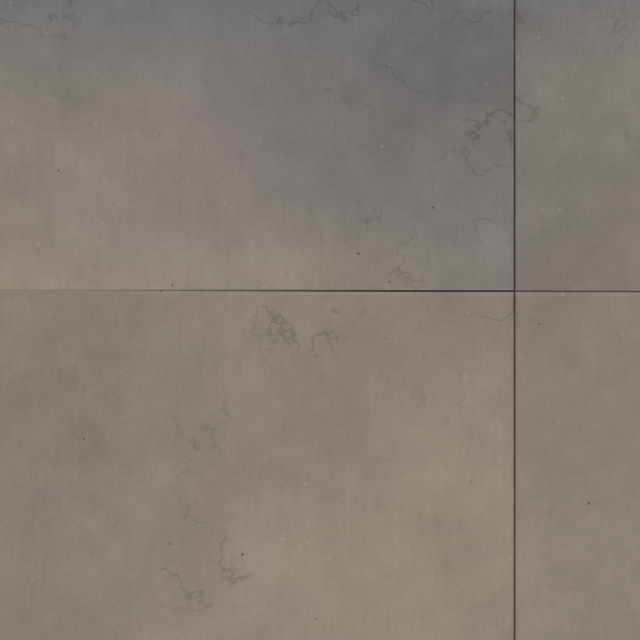
Write a WebGL 1 fragment shader that draws this texture.

```glsl
precision highp float;
// Large concrete-look floor tiles meeting at one thin cross of dark joints.
// Each tile mixes cool and warm greys under soft light; layered value noise
// adds clouding, grain and hairline veins, and hashed cells add pits and flecks.

uniform vec2 u_resolution;

const vec2 JOINT_CROSS = vec2(0.804, 0.545);  // where the joints meet
const float TILE_SIZE = 0.92;
const float JOINT_HALF_WIDTH = 0.0014;
const float JOINT_TILT = 0.0026;              // slope of the level joint
const vec3 SLATE = vec3(0.435, 0.430, 0.428);
const vec3 GREY = vec3(0.505, 0.482, 0.460);
const vec3 BROWN = vec3(0.530, 0.490, 0.445);
const vec3 SAND = vec3(0.590, 0.540, 0.488);
const vec3 MAUVE = vec3(0.555, 0.515, 0.495);
const vec3 JOINT_DARK = vec3(0.235, 0.205, 0.185);
const vec3 JOINT_RUST = vec3(0.290, 0.210, 0.155);
const float CLOUD_AMOUNT = 0.11;
const float GRAIN_AMOUNT = 0.035;
const float VEIN_AMOUNT = 0.055;

float hash(vec2 p) {
  return fract(sin(dot(p, vec2(127.1, 311.7))) * 43758.5453);
}

float noise(vec2 p) {
  vec2 i = floor(p), f = fract(p);
  f = f * f * (3.0 - 2.0 * f);
  return mix(mix(hash(i), hash(i + vec2(1.0, 0.0)), f.x),
             mix(hash(i + vec2(0.0, 1.0)), hash(i + 1.0), f.x), f.y);
}

// Fractal noise, centred near 0.5
float fbm(vec2 p) {
  float sum = 0.0, amp = 0.5;
  for (int i = 0; i < 5; i++) {
    sum += amp * noise(p);
    p = mat2(1.6, 1.2, -1.2, 1.6) * p + 17.3;
    amp *= 0.5;
  }
  return sum / 0.97;
}

// Soft elliptical pool of light or shade
float pool(vec2 p, vec2 centre, vec2 radius) {
  vec2 d = (p - centre) / radius;
  return exp(-dot(d, d));
}

// Sparse round marks, one candidate per grid cell
float specks(vec2 p, float cells, float density, float radius, float px) {
  vec2 cell = floor(p * cells);
  vec2 centre = 0.25 + 0.5 * vec2(hash(cell + 3.1), hash(cell + 8.7));
  float r = radius * (0.5 + 0.7 * hash(cell + 5.3));
  float d = length(fract(p * cells) - centre) / cells;
  return step(hash(cell), density) * (1.0 - smoothstep(r - px, r + px, d));
}

// Broad colour of the tiles and the light across them
vec3 tileTone(vec2 p, vec2 tile) {
  float drift = 0.25 * (fbm(p * 3.0 + tile * 9.0) - 0.5);
  vec3 upper = mix(SAND, GREY, smoothstep(-0.05, 0.42, 0.7 * p.x + p.y - 0.55 + drift));
  upper = mix(upper, SLATE, 0.85 * pool(p, vec2(0.66, 0.91), vec2(0.38, 0.28)));
  upper = mix(upper, MAUVE, 0.65 * pool(p, vec2(0.25, 0.74), vec2(0.22, 0.15)));
  upper = mix(upper, SAND, 0.55 * pool(p, vec2(0.43, 0.575), vec2(0.22, 0.07)));

  vec3 lower = mix(BROWN, SAND, 0.85 * pool(p + drift * 0.3, vec2(0.66, 0.13), vec2(0.42, 0.24)));
  lower = mix(lower, GREY, 0.45 * pool(p, vec2(0.08, 0.25), vec2(0.25, 0.3)));

  vec3 tone = mix(lower, upper, step(0.0, tile.y));
  float rightTile = step(0.0, tile.x);
  tone = mix(tone, mix(GREY, BROWN, 0.5), 0.5 * rightTile);
  // Cool shade along the far edge
  return mix(tone, SLATE * vec3(0.93, 0.97, 1.03), 0.5 * smoothstep(0.88, 1.02, p.y + drift * 0.3));
}

// Clouding, grain, veins and small marks
vec3 wear(vec3 col, vec2 p, vec2 tile, float px) {
  vec2 q = p + tile * 4.7;
  float cloud = fbm(q * 7.0) - 0.5;
  float mottle = fbm(q * 27.0 + 5.0) - 0.5;
  col *= 1.0 + CLOUD_AMOUNT * (cloud + 0.75 * mottle);
  col *= 1.0 + GRAIN_AMOUNT * (noise(q * 210.0) - 0.5);
  col *= 1.0 + 0.5 * GRAIN_AMOUNT * (noise(q * vec2(160.0, 25.0)) - 0.5);

  float ridge = abs(fbm(q * 13.0 + 31.0) - 0.5);
  float patchy = smoothstep(0.53, 0.72, fbm(q * 5.0 + 12.0));
  col *= 1.0 - VEIN_AMOUNT * 2.0 * patchy * (1.0 - smoothstep(0.0, 0.025, ridge));

  col = mix(col, JOINT_DARK, 0.55 * specks(q, 17.0, 0.035, 0.0018, px));
  return mix(col, vec3(0.69, 0.66, 0.62), 0.28 * specks(q + 0.37, 31.0, 0.06, 0.0023, px));
}

float stripe(float d, float halfWidth, float px) {
  return 1.0 - smoothstep(halfWidth - 0.6 * px, halfWidth + 0.6 * px, abs(d));
}

void main() {
  vec2 p = gl_FragCoord.xy / u_resolution;
  float px = 1.0 / min(u_resolution.x, u_resolution.y);

  // Tile grid, with the level joint slightly tilted
  vec2 grid = p - JOINT_CROSS;
  grid.y += JOINT_TILT * (p.x - JOINT_CROSS.x);
  vec2 tile = floor(grid / TILE_SIZE);
  vec2 d = mod(grid + 0.5 * TILE_SIZE, TILE_SIZE) - 0.5 * TILE_SIZE;
  vec3 col = wear(tileTone(p, tile), p, tile, px);

  // Level joint fades out to the left; a pale bevel lies under it
  float fade = smoothstep(0.03, 0.62, p.x) * mix(1.0, 0.75, step(0.0, grid.x));
  float level = stripe(d.y, JOINT_HALF_WIDTH * mix(0.6, 1.0, fade), px) * (0.12 + 0.8 * fade);
  col *= 1.0 + 0.05 * fade * stripe(d.y + 0.005, 0.0015, px);
  col *= 1.0 - 0.06 * exp(-abs(d.x) / 0.005);
  float upright = stripe(d.x, JOINT_HALF_WIDTH, px) * (0.82 + 0.18 * noise(p * 40.0));
  col = mix(col, JOINT_DARK, level);
  col = mix(col, mix(JOINT_RUST, JOINT_DARK, step(0.0, grid.y)), upright);

  gl_FragColor = vec4(col, 1.0);
}
```
